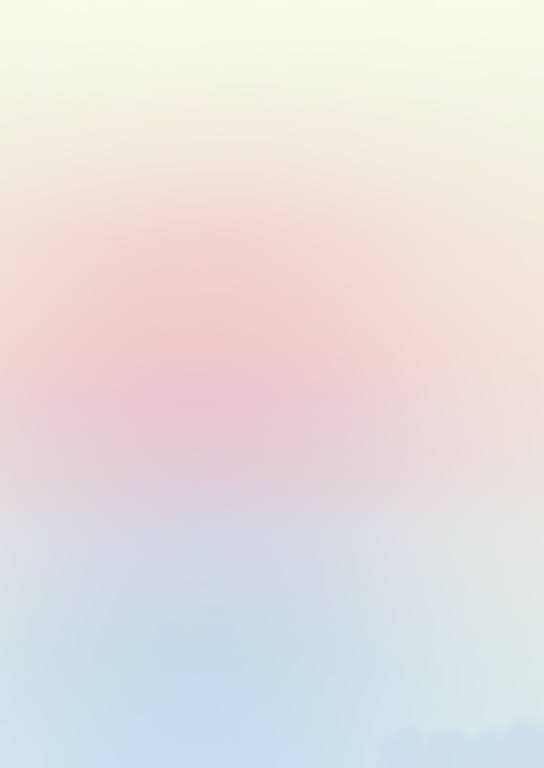
A WebGL 1 fragment shader for this background:

```glsl
precision highp float;
uniform vec2 u_resolution;

float hash(vec2 p) {
  vec3 q = fract(vec3(p.xyx) * 0.1031);
  q += dot(q, q.yzx + 33.33);
  return fract((q.x + q.y) * q.z);
}

float noise(vec2 p) {
  vec2 i = floor(p);
  vec2 f = fract(p);
  f = f * f * (3.0 - 2.0 * f);
  return mix(mix(hash(i), hash(i + vec2(1.0, 0.0)), f.x),
             mix(hash(i + vec2(0.0, 1.0)), hash(i + 1.0), f.x), f.y);
}

// Blends in the next colour between two depths
vec3 blend(vec3 base, vec3 next, float from, float to, float depth) {
  return mix(base, next, clamp((depth - from) / (to - from), 0.0, 1.0));
}

// Cream, salmon, rose, lilac and blue down the glowing core
vec3 coreRamp(float d) {
  vec3 c = blend(vec3(0.97, 0.99, 0.91), vec3(0.955, 0.955, 0.89), 0.01, 0.11, d);
  c = blend(c, vec3(0.95, 0.91, 0.865), 0.11, 0.20, d);
  c = blend(c, vec3(0.95, 0.83, 0.815), 0.20, 0.31, d);
  c = blend(c, vec3(0.94, 0.785, 0.785), 0.31, 0.46, d);
  c = blend(c, vec3(0.92, 0.77, 0.82), 0.46, 0.52, d);
  c = blend(c, vec3(0.88, 0.80, 0.845), 0.52, 0.62, d);
  c = blend(c, vec3(0.83, 0.84, 0.90), 0.62, 0.70, d);
  c = blend(c, vec3(0.775, 0.855, 0.915), 0.70, 0.86, d);
  return blend(c, vec3(0.78, 0.87, 0.945), 0.86, 1.0, d);
}

// Paler tints toward the sides
vec3 sideRamp(float d) {
  vec3 c = blend(vec3(0.97, 0.99, 0.91), vec3(0.955, 0.96, 0.895), 0.01, 0.13, d);
  c = blend(c, vec3(0.95, 0.94, 0.88), 0.13, 0.28, d);
  c = blend(c, vec3(0.955, 0.90, 0.86), 0.28, 0.46, d);
  c = blend(c, vec3(0.93, 0.90, 0.875), 0.46, 0.60, d);
  c = blend(c, vec3(0.91, 0.92, 0.895), 0.60, 0.71, d);
  return blend(c, vec3(0.87, 0.92, 0.915), 0.71, 0.93, d);
}

void main() {
  vec2 uv = gl_FragCoord.xy / u_resolution;
  vec2 p = uv * vec2(1.0, 1.414);

  // Gently wavering glow, widest on the left
  float waver = noise(p * vec2(4.0, 9.0)) - 0.5;
  float depth = 1.0 - uv.y + 0.012 * waver;
  float offset = (uv.x - 0.37 + 0.02 * waver) / 0.46;
  vec3 color = mix(sideRamp(depth), coreRamp(depth), exp(-offset * offset));

  // Soft cloud in the lower right corner
  float cloud = 1.0;
  for (int i = 0; i < 4; i++) {
    float k = float(i);
    vec2 center = vec2(0.75 + 0.075 * k, 0.015 - 0.02 * mod(k, 2.0));
    float radius = 0.055 + 0.02 * mod(k, 2.0);
    cloud = min(cloud, length(p - center) - radius);
  }
  cloud = min(cloud, length(p - vec2(0.97, 0.03)) - 0.06);
  cloud += 0.015 * (noise(p * 45.0) - 0.5);
  float cover = 1.0 - smoothstep(-0.025, 0.02, cloud);
  color = mix(color, vec3(0.795, 0.87, 0.93), 0.8 * cover);

  // Faint mottling, streaked across above and downward below
  vec2 streak = mix(vec2(14.0, 42.0), vec2(40.0, 16.0), step(0.5, depth));
  float mottle = noise(p * streak) - 0.5;
  color += mottle * vec3(0.006, -0.004, 0.008) * smoothstep(0.0, 0.12, abs(depth - 0.5));

  gl_FragColor = vec4(color, 1.0);
}
```
